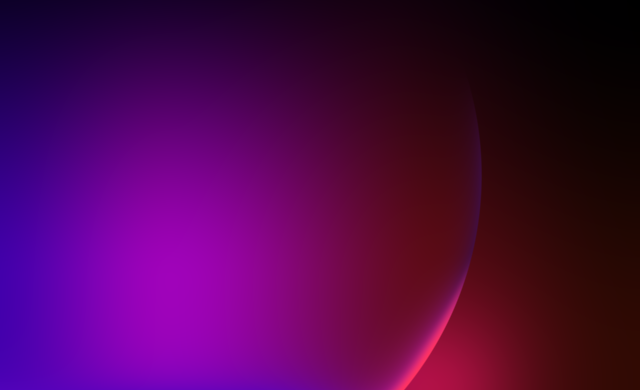
A WebGL 2 fragment shader for this background:

```glsl
#version 300 es
precision highp float;
// Dark violet-to-rust gradient with a large disc lit along its lower right rim.

uniform vec2 u_resolution;
out vec4 fragColor;

// Lengths are in canvas heights.
const vec2 DISC_CENTER = vec2(0.372, 0.551);
const float DISC_RADIUS = 0.863;
const float OUTSIDE_SHADE = 0.87;

const vec3 VIOLET = vec3(0.25, 0.00, 0.67);
const vec3 MAGENTA = vec3(0.63, 0.01, 0.73);
const vec3 CRIMSON = vec3(0.37, 0.045, 0.08);
const vec3 RUST = vec3(0.22, 0.045, 0.015);
const vec3 NIGHT = vec3(0.025, 0.00, 0.095);
const vec3 PLUM = vec3(0.045, 0.00, 0.045);
const vec3 BLUE_FLOOR = vec3(0.33, 0.01, 0.74);

const vec3 RIM_PINK = vec3(1.00, 0.20, 0.38);
const vec3 RIM_INDIGO = vec3(0.24, 0.06, 0.32);
const vec3 INNER_GLOW = vec3(0.40, 0.08, 0.62);
const vec3 OUTER_GLOW = vec3(0.36, 0.025, 0.20);
const vec2 OUTER_GLOW_CENTER = vec2(1.11, 0.0);
const float OUTER_GLOW_SIZE = 0.21;

// Fades from 0 to 1 as x runs from a to b, in either direction.
float ramp(float a, float b, float x) {
    float t = clamp((x - a) / (b - a), 0.0, 1.0);
    return t * t * (3.0 - 2.0 * t);
}

float bell(float x) {
    return exp(-x * x);
}

// Hue runs across the canvas, light rises from the top down.
vec3 backdrop(vec2 p) {
    vec3 hue = mix(VIOLET, MAGENTA, ramp(-0.05, 0.44, p.x));
    hue = mix(hue, CRIMSON, ramp(0.43, 1.15, p.x));
    hue = mix(hue, RUST, ramp(1.15, 1.64, p.x));

    float lag = ramp(0.95, 1.64, p.x);
    float light = ramp(1.17 - 0.17 * lag, 0.27 - 0.25 * lag, p.y);
    vec3 color = hue * light;

    float top = ramp(0.4, 1.0, p.y);
    color += NIGHT * top * ramp(0.95, 0.3, p.x);
    color += PLUM * top * bell((p.x - 0.9) / 0.4);

    float ground = 0.7 * exp(-max(p.y, 0.0) / 0.065) * ramp(1.05, 0.65, p.x);
    return mix(color, BLUE_FLOOR, ground);
}

// Soft violet halo, cool upper edge and hot lower edge inside the disc.
vec3 lightRim(vec3 color, float depth, float y) {
    float hot = ramp(0.36, 0.08, y);
    float cool = ramp(0.84, 0.52, y) * ramp(0.05, 0.30, y);
    color = mix(color, RIM_INDIGO, 0.75 * cool * exp(-depth / 0.028));
    color += INNER_GLOW * hot * exp(-depth / 0.045);
    float edge = bell(depth / mix(0.007, 0.021, hot));
    return mix(color, RIM_PINK, hot * edge);
}

void main() {
    vec2 p = gl_FragCoord.xy / u_resolution.y;
    float pixel = 1.0 / u_resolution.y;
    float depth = DISC_RADIUS - distance(p, DISC_CENTER);
    float inside = smoothstep(-pixel, pixel, depth);

    vec3 base = backdrop(p);
    vec3 disc = lightRim(base, max(depth, 0.0), p.y);

    // The shade outside only shows near the lit part of the rim and right of it.
    float shade = mix(1.0, OUTSIDE_SHADE, ramp(0.9, 1.2, p.x) * ramp(0.9, 0.6, p.y));
    float glow = bell(distance(p, OUTER_GLOW_CENTER) / OUTER_GLOW_SIZE);
    vec3 outside = base * shade + OUTER_GLOW * glow;
    outside = mix(base, outside, ramp(0.8, 1.0, p.x));

    fragColor = vec4(mix(outside, disc, inside), 1.0);
}
```
